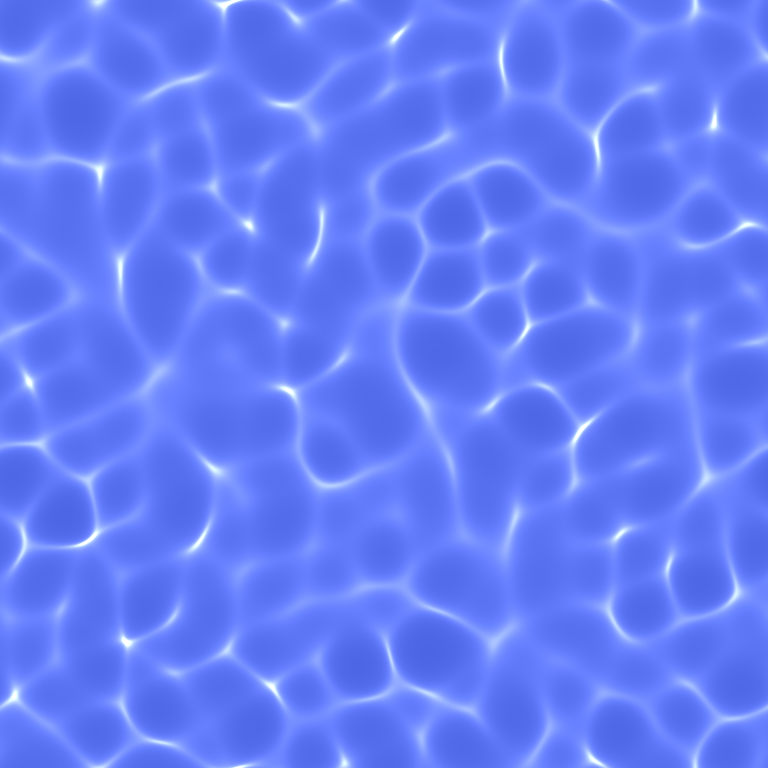
This texture is drawn by a three.js fragment shader. Its source:

```glsl
// Draws seamless blue water lit by a fine network of refracted caustic light.
#define WAVES 36
#define MIN_FREQ 6.0      // cycles across the tile
#define MAX_FREQ 15.0
#define FOCUS 0.46        // strength of the light bending
#define SOFTNESS 0.03     // rounds off the brightest focal points
#define STEPS 7           // refinements of the ray tracing
#define RELAX 0.7
#define SHADE 0.25        // red level with no light
#define GAIN 0.146        // red level added by mean light
#define SEED 17.0

const float PI = 3.14159265;

varying vec2 vUv;

float hash(float n) {
  n = fract(n * 0.1031);
  n *= n + 33.33;
  n *= n + n;
  return fract(n);
}

// Whole-number wave vector, so that every wave wraps around the tile
vec2 waveVector(float i) {
  float angle = PI * (i + hash(i + SEED)) / float(WAVES);
  float freq = mix(MIN_FREQ, MAX_FREQ, hash(i * 3.7 + SEED + 51.0));
  return floor(freq * vec2(cos(angle), sin(angle)) + 0.5);
}

float wavePhase(vec2 k, vec2 p, float i) {
  return 2.0 * PI * (dot(k, p) + hash(i * 5.3 + SEED + 97.0));
}

float waveAmplitude() {
  return FOCUS * sqrt(2.0 / float(WAVES));
}

// Sideways shift of a ray that enters the surface at p
vec2 refraction(vec2 p) {
  vec2 shift = vec2(0.0);
  for (int n = 0; n < WAVES; n++) {
    float i = float(n);
    vec2 k = waveVector(i);
    shift -= k / dot(k, k) * sin(wavePhase(k, p, i));
  }
  return shift * waveAmplitude() / (2.0 * PI);
}

// Light concentration: inverse area of the bundle of rays entering at p
float concentration(vec2 p) {
  vec3 bend = vec3(0.0);   // xx, yy and xy curvature
  for (int n = 0; n < WAVES; n++) {
    float i = float(n);
    vec2 k = waveVector(i);
    vec2 dir = normalize(k);
    bend -= vec3(dir * dir, dir.x * dir.y) * cos(wavePhase(k, p, i));
  }
  bend *= waveAmplitude();
  float area = (1.0 + bend.x) * (1.0 + bend.y) - bend.z * bend.z;
  return inversesqrt(area * area + SOFTNESS);
}

// Blue ramp that pales towards white as the light grows
vec3 waterColor(float light) {
  float red = SHADE + GAIN * light;
  return clamp(vec3(red, red + 0.1, red + 0.6), 0.0, 1.0);
}

void main() {
  // Trace back to the surface point whose ray lands here
  vec2 entry = vUv;
  for (int s = 0; s < STEPS; s++) {
    entry += RELAX * (vUv - entry - refraction(entry));
  }
  gl_FragColor = vec4(waterColor(concentration(entry)), 1.0);
}
```
